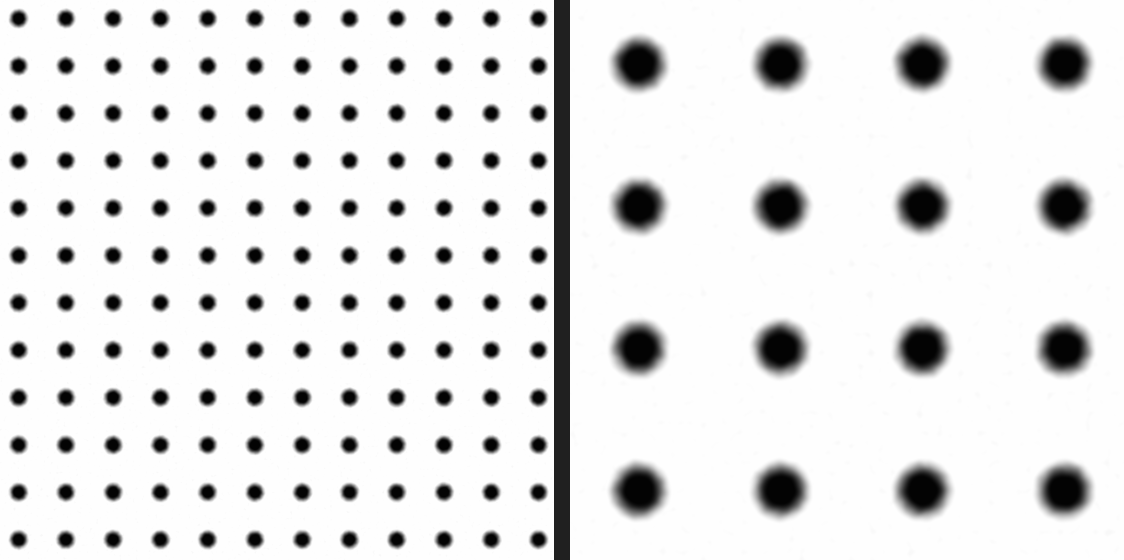
Left, the full canvas; right, a detail of the centre.
This pattern is drawn by a Shadertoy shader. Its source:

```glsl
// A square grid of soft black dots, twelve across and twelve down, on near-white paper.
// Each dot is a disc distance in a repeated cell; gradient noise roughens its
// soft rim a little and leaves faint grey flecks on the paper.

const vec2 PITCH = vec2(0.0844, 0.0846);        // dot spacing, in canvas heights
const vec2 FIRST_DOT = vec2(0.0333, 0.0363);    // centre of the lower left dot
const float DOT_RADIUS = 0.0137;
const float RIM_SOFTNESS = 0.0062;              // half width of the blurred rim
const vec3 PAPER = vec3(0.996);
const vec3 INK = vec3(0.012);

vec2 hashGradient(vec2 p) {
    vec3 q = fract(vec3(p.xyx) * vec3(0.1031, 0.103, 0.0973));
    q += dot(q, q.yzx + 33.33);
    return 2.0 * fract((q.xx + q.yz) * q.zy) - 1.0;
}

float gradientNoise(vec2 p) {
    vec2 i = floor(p), f = fract(p);
    vec2 u = f * f * f * (f * (f * 6.0 - 15.0) + 10.0);
    float a = dot(hashGradient(i), f);
    float b = dot(hashGradient(i + vec2(1, 0)), f - vec2(1, 0));
    float c = dot(hashGradient(i + vec2(0, 1)), f - vec2(0, 1));
    float d = dot(hashGradient(i + vec2(1, 1)), f - vec2(1, 1));
    return mix(mix(a, b, u.x), mix(c, d, u.x), u.y);
}

// Offset from the centre of the nearest grid dot
vec2 repeatGrid(vec2 p, vec2 origin, vec2 pitch) {
    return (fract((p - origin) / pitch + 0.5) - 0.5) * pitch;
}

float softDisc(vec2 offset, float radius, float softness) {
    return 1.0 - smoothstep(-softness, softness, length(offset) - radius);
}

// Sparse pale flecks, strongest where the noise peaks
float flecks(vec2 p, float frequency) {
    return smoothstep(0.2, 0.7, gradientNoise(p * frequency + 50.0));
}

void mainImage(out vec4 fragColor, in vec2 fragCoord) {
    vec2 p = fragCoord / iResolution.y;
    float pixel = 1.0 / iResolution.y;

    // Dots with a slightly uneven rim
    float wobble = 0.0012 * gradientNoise(p * 140.0 + 20.0);
    vec2 offset = repeatGrid(p, FIRST_DOT, PITCH);
    float dotMask = softDisc(offset, DOT_RADIUS + wobble, max(RIM_SOFTNESS, pixel));

    // Paper with faint flecks
    vec3 paper = PAPER - 0.025 * flecks(p, 170.0);

    fragColor = vec4(mix(paper, INK, dotMask), 1.0);
}
```
